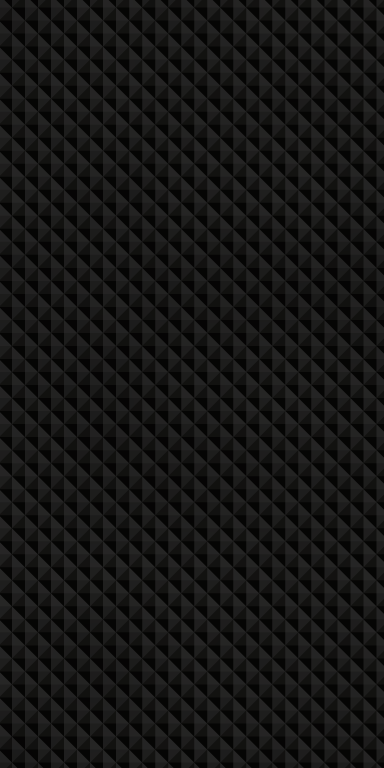
Give the GLSL for this pattern, as a Shadertoy shader.

```glsl
// Dark studded surface: staggered square-cut pyramids with four shaded facets.

const vec2 REPEATS = vec2(14.75, 29.5);   // diamonds across and down
const vec2 PHASE = vec2(0.46, 0.79);      // first apex from the upper left, in repeats
const int SAMPLES = 4;                    // antialiasing grid per side

const vec3 LIT_FACET = vec3(0.139, 0.138, 0.136);
const vec3 SOFT_FACET = vec3(0.114, 0.113, 0.111);
const vec3 DIM_FACET = vec3(0.069, 0.068, 0.062);
const vec3 SHADOW_FACET = vec3(0.019, 0.018, 0.015);

float hash(vec2 p) {
    vec3 q = fract(vec3(p.xyx) * 0.1031);
    q += dot(q, q.yzx + 33.33);
    return fract((q.x + q.y) * q.z);
}

float valueNoise(vec2 p) {
    vec2 cell = floor(p);
    vec2 t = smoothstep(0.0, 1.0, fract(p));
    float low = mix(hash(cell), hash(cell + vec2(1.0, 0.0)), t.x);
    float high = mix(hash(cell + vec2(0.0, 1.0)), hash(cell + 1.0), t.x);
    return mix(low, high, t.y);
}

// Offset from the apex of the diamond that holds p, on a staggered lattice.
vec2 diamondOffset(vec2 p) {
    vec2 q = fract(p + 0.5) - 0.5;
    vec2 side = vec2(q.x < 0.0 ? -1.0 : 1.0, q.y < 0.0 ? -1.0 : 1.0);
    return abs(q.x) + abs(q.y) > 0.5 ? q - 0.5 * side : q;
}

// Flat shade of each facet: light on the right, dark on the left.
vec3 facetColor(vec2 q) {
    vec3 right = q.y > 0.0 ? LIT_FACET : SOFT_FACET;
    vec3 left = q.y > 0.0 ? DIM_FACET : SHADOW_FACET;
    return q.x > 0.0 ? right : left;
}

vec3 studColor(vec2 uv) {
    vec2 p = vec2(uv.x, uv.y - 1.0) * REPEATS + vec2(-PHASE.x, PHASE.y);
    vec2 q = diamondOffset(p);
    vec2 apex = floor((p - q) * 2.0 + 0.5);
    float wear = mix(0.97, 1.03, hash(apex + 64.0));
    float sheen = mix(0.94, 1.06, valueNoise(uv * vec2(4.0, 8.0)));
    return facetColor(q) * wear * sheen;
}

void mainImage(out vec4 fragColor, in vec2 fragCoord) {
    // Average a small grid of samples to smooth every facet edge.
    vec3 color = vec3(0.0);
    for (int y = 0; y < SAMPLES; y++) {
        for (int x = 0; x < SAMPLES; x++) {
            vec2 offset = (vec2(x, y) + 0.5) / float(SAMPLES) - 0.5;
            color += studColor((fragCoord + offset) / iResolution.xy);
        }
    }
    fragColor = vec4(color / float(SAMPLES * SAMPLES), 1.0);
}
```
